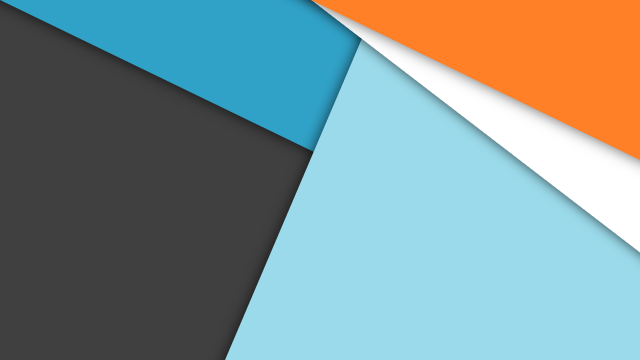
Reproduce this background procedurally as a Shadertoy shader.

```glsl
const vec3 CHARCOAL = vec3(0.25);
const vec3 OCEAN = vec3(0.19, 0.635, 0.785);
const vec3 SKY = vec3(0.605, 0.855, 0.917);
const vec3 PAPER = vec3(1.0);
const vec3 ORANGE = vec3(1.0, 0.502, 0.153);

// Signed distance to the line a-b, positive on its left side
float sideOf(vec2 p, vec2 a, vec2 b) {
    vec2 dir = normalize(b - a);
    return dot(p - a, vec2(-dir.y, dir.x));
}

// Soft shadow that falls off outside a sheet
float shadowAt(float dist, float strength, float radius) {
    float t = max(-dist, 0.0) / radius;
    return strength * exp(-1.1 * t - t * t);
}

// Lays a sheet with a shadow over the colours below it
vec3 laySheet(vec3 below, vec3 paint, float dist, float strength, float radius, float pixel) {
    vec3 shaded = below * (1.0 - shadowAt(dist, strength, radius));
    float cover = clamp(dist / pixel + 0.5, 0.0, 1.0);
    return mix(shaded, paint, cover);
}

void mainImage(out vec4 fragColor, in vec2 fragCoord) {
    vec2 p = fragCoord / iResolution.y;
    float pixel = 1.0 / iResolution.y;
    vec2 fold = vec2(0.8645, 1.0);

    // Edges of the sheets, from the lowest to the highest
    float ocean = sideOf(p, vec2(0.0, 1.0), vec2(0.8704, 0.5787));
    float sky = sideOf(p, vec2(1.0046, 0.8912), vec2(0.625, 0.0));
    float paper = sideOf(p, fold, vec2(1.7778, 0.2986));
    float orange = sideOf(p, fold, vec2(1.7778, 0.5556));

    // Stack of sheets
    vec3 color = CHARCOAL;
    color = laySheet(color, OCEAN, ocean, 0.38, 0.03, pixel);
    color = laySheet(color, SKY, sky, 0.36, 0.03, pixel);
    color = laySheet(color, PAPER, paper, 0.36, 0.026, pixel);
    color = laySheet(color, ORANGE, orange, 0.3, 0.03, pixel);

    fragColor = vec4(color, 1.0);
}
```
